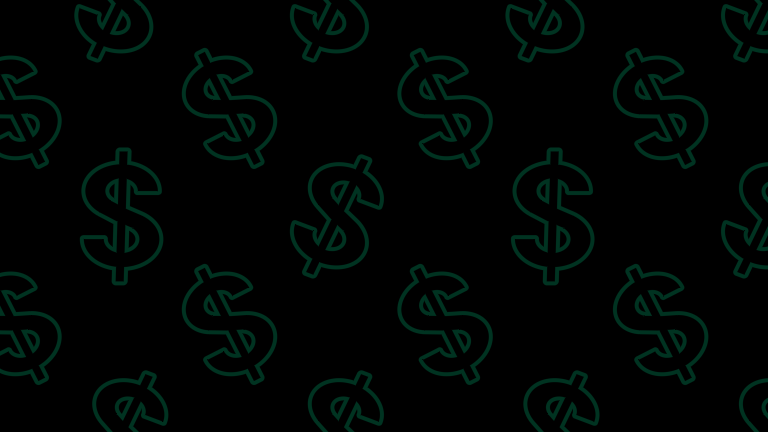
Write a WebGL 1 fragment shader that draws this pattern.

```glsl
precision highp float;

// Outlined dollar signs on black, set on two interleaved square lattices.
// Each sign is a distance field: two mirrored arcs form the S, a box the bar.
// One lattice leans left; the other leans right, with upright signs between.

uniform vec2 u_resolution;

const vec3 BACKGROUND = vec3(0.0);
const vec3 LINE_COLOUR = vec3(0.0, 0.20, 0.13);
const vec2 TILE = vec2(0.499, 0.5);       // in canvas heights
const vec2 ORIGIN = vec2(0.2815, 0.499);
const float SIGN_SIZE = 0.155;            // half height of a sign
const float LINE_HALF_WIDTH = 0.0046;
const float STROKE = 0.179;               // half thickness of the S
const float CONTRAST = 1.33;              // vertical over horizontal weight

vec2 rotate(vec2 p, float angle) {
  float c = cos(angle);
  float s = sin(angle);
  return vec2(c * p.x - s * p.y, s * p.x + c * p.y);
}

// Intersection of two distances with a rounded corner
float roundMax(float a, float b, float radius) {
  vec2 d = vec2(a, b) + radius;
  return length(max(d, 0.0)) + min(max(d.x, d.y), 0.0) - radius;
}

float roundBox(vec2 p, vec2 halfSize, float radius) {
  vec2 d = abs(p) - halfSize;
  return roundMax(d.x, d.y, radius);
}

float segment(vec2 p, vec2 end) {
  float along = clamp(dot(p, end) / dot(end, end), 0.0, 1.0);
  return length(p - end * along);
}

// Upper half of the S: an open ring joined to the origin by its tangent
float halfS(vec2 p, float radius) {
  const float CENTRE_Y = 0.478;
  float sine = radius / CENTRE_Y;
  float cosine = sqrt(1.0 - sine * sine);
  vec2 tangent = vec2(-sine, cosine);
  vec2 q = p - vec2(0.0, CENTRE_Y);

  float ring = abs(length(q) - radius) - STROKE;
  float gap = max(q.y + 0.04, dot(q, tangent));
  float hook = roundMax(ring, -gap, 0.03);
  float diagonal = segment(p, tangent * CENTRE_Y * cosine) - STROKE;
  return min(hook, diagonal);
}

float letterS(vec2 p) {
  vec2 q = (p - vec2(0.0, 0.02)) * vec2(1.0, CONTRAST);
  return min(halfS(q, 0.392), halfS(-q, 0.415));
}

// Dividing by the slope keeps the outline even despite the stretch
float evenLetterS(vec2 p) {
  const vec2 STEP = vec2(0.004, 0.0);
  vec2 slope = vec2(letterS(p + STEP.xy) - letterS(p - STEP.xy),
                    letterS(p + STEP.yx) - letterS(p - STEP.yx));
  return letterS(p) / max(length(slope) / (2.0 * STEP.x), 0.6);
}

// Distance to a sign; lean slants the bar against the S
float dollarSign(vec2 offset, float tilt, float lean, float scale) {
  float size = SIGN_SIZE * scale;
  vec2 p = rotate(offset, tilt) / size;
  float bar = roundBox(p - vec2(lean * p.y, 0.0), vec2(0.09, 1.0), 0.035);
  return min(evenLetterS(p), bar) * size;
}

vec2 nearestCell(vec2 p) {
  return floor(p / TILE + 0.5);
}

float pattern(vec2 p) {
  // Lattice with right-leaning signs, upright in every other row and column
  vec2 cell = nearestCell(p - ORIGIN);
  vec2 parity = mod(cell, 2.0);
  float upright = 1.0 - step(0.5, parity.x + parity.y);
  float first = dollarSign(p - ORIGIN - cell * TILE, mix(0.36, 0.0, upright),
                           mix(0.09, 0.03, upright), mix(0.97, 1.0, upright));

  // Lattice of left-leaning signs, shifted by half a tile
  vec2 shifted = p - ORIGIN - 0.5 * TILE;
  vec2 offset = shifted - nearestCell(shifted) * TILE;
  return min(first, dollarSign(offset, -0.47, 0.0, 0.95));
}

void main() {
  vec2 p = gl_FragCoord.xy / u_resolution.y;
  float pixel = 1.0 / u_resolution.y;
  float edge = abs(pattern(p)) - LINE_HALF_WIDTH;
  float ink = 1.0 - smoothstep(-0.7 * pixel, 0.7 * pixel, edge);
  gl_FragColor = vec4(mix(BACKGROUND, LINE_COLOUR, ink), 1.0);
}
```
